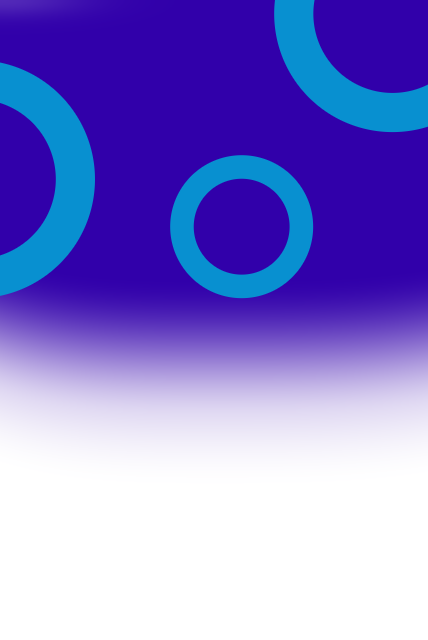
Write a Shadertoy shader that draws this background.

```glsl
// Three flat cyan rings over an indigo field that melts into white below.
// The fade blends a short and a long smooth ramp, bent upward at the sides;
// each ring is an antialiased distance band. Lengths are in canvas heights.

const vec3 INDIGO = vec3(0.192, 0.0, 0.667);
const vec3 CYAN = vec3(0.031, 0.565, 0.816);
const vec3 WHITE = vec3(1.0);

// Coverage of a ring, given its inner and outer radii
float ring(vec2 p, vec2 center, float inner, float outer, float pixel) {
    float middle = 0.5 * (inner + outer);
    float halfWidth = 0.5 * (outer - inner);
    float dist = abs(length(p - center) - middle) - halfWidth;
    return clamp(0.5 - dist / pixel, 0.0, 1.0);
}

// Amount of white: quick onset near the top, long tail toward the bottom
float whiteFade(float y) {
    float shortRamp = 1.0 - smoothstep(0.349, 0.566, y);
    float longRamp = 1.0 - smoothstep(0.232, 0.566, y);
    return mix(longRamp, shortRamp, 0.52);
}

// Rise of the fade toward the left and right borders
float sideBend(float x) {
    float side = 2.0 * x - 1.0;
    float rise = side < 0.0 ? 0.034 : 0.018;
    return rise * pow(abs(side), 3.0);
}

// Soft elliptical glow that falls off from its center
float glow(vec2 p, vec2 center, vec2 size) {
    vec2 q = (p - center) / size;
    return exp(-dot(q, q));
}

void mainImage(out vec4 fragColor, in vec2 fragCoord) {
    float pixel = 1.0 / iResolution.y;
    vec2 p = fragCoord * pixel;
    float across = fragCoord.x / iResolution.x;

    // Background fade and the pale upper left corner
    float white = whiteFade(p.y - sideBend(across));
    white = max(white, 0.16 * glow(p, vec2(0.0, 1.0), vec2(0.13, 0.026)));
    vec3 color = mix(INDIGO, WHITE, white);

    // Left, upper right and central rings
    float rings = ring(p, vec2(-0.0378, 0.7200), 0.1250, 0.1862, pixel);
    rings = max(rings, ring(p, vec2(0.6133, 0.9785), 0.1237, 0.1849, pixel));
    rings = max(rings, ring(p, vec2(0.3776, 0.6458), 0.0749, 0.1117, pixel));
    color = mix(color, CYAN, rings);

    fragColor = vec4(color, 1.0);
}
```
